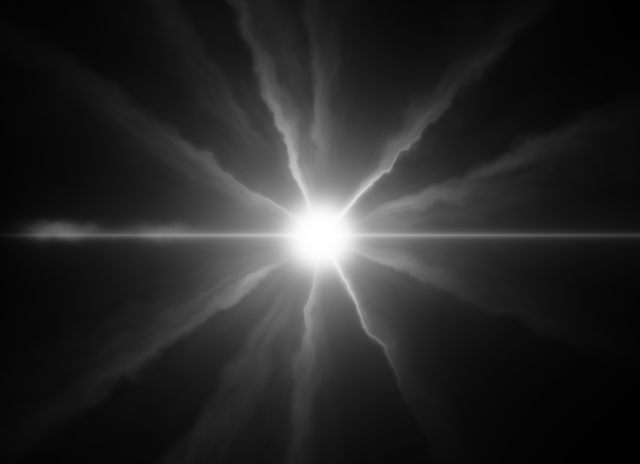
Reproduce this background procedurally as a Shadertoy shader.

```glsl
// A white starburst with smoky, sharp-edged rays and a thin horizontal flare on black.
#define CENTER vec2(0.501, 0.491)
#define CORE_RADIUS 0.052
#define HALO_GAIN 1.9
#define HALO_REACH 0.11
#define EDGE_WOBBLE 0.034
#define EDGE_BLUR 0.012
#define SMOKE_CONTRAST 0.85
#define FLARE_GAIN 0.75
#define EXPOSURE 1.0

const int RAY_COUNT = 11;

// Edge angle in degrees, signed soft width in degrees, gain, reach
const vec4 RAYS[RAY_COUNT] = vec4[](
    vec4(111.0, -9.0, 1.50, 0.21),
    vec4(93.0, -8.0, 0.75, 0.21),
    vec4(45.5, 7.0, 1.15, 0.21),
    vec4(24.0, -13.0, 0.85, 0.24),
    vec4(-23.0, 10.0, 0.95, 0.16),
    vec4(-61.0, 8.0, 0.65, 0.16),
    vec4(-99.0, 7.0, 1.00, 0.18),
    vec4(-144.0, -12.0, 0.70, 0.26),
    vec4(145.0, 10.0, 0.60, 0.25),
    vec4(122.0, 8.0, 0.45, 0.30),
    vec4(-124.0, 18.0, 0.30, 0.34));

// Radius where the ray starts, brightness of its thin filament
const vec2 FILAMENTS[RAY_COUNT] = vec2[](
    vec2(0.02, 0.5), vec2(0.10, 0.0), vec2(0.02, 1.3), vec2(0.06, 0.0),
    vec2(0.04, 0.1), vec2(0.03, 1.3), vec2(0.03, 0.2), vec2(0.05, 0.0),
    vec2(0.05, 0.4), vec2(0.18, 0.0), vec2(0.10, 0.0));

vec2 gradient(vec2 cell) {
    float h = fract(sin(dot(cell, vec2(127.1, 311.7))) * 43758.5);
    return vec2(cos(6.2832 * h), sin(6.2832 * h));
}

float gradientNoise(vec2 p) {
    vec2 i = floor(p), f = fract(p);
    vec2 u = f * f * f * (f * (f * 6.0 - 15.0) + 10.0);
    vec2 e = vec2(1.0, 0.0);
    float low = mix(dot(gradient(i), f), dot(gradient(i + e), f - e), u.x);
    float high = mix(dot(gradient(i + e.yx), f - e.yx),
                     dot(gradient(i + e.xx), f - e.xx), u.x);
    return mix(low, high, u.y);
}

float fbm(vec2 p) {
    float sum = 0.0, amplitude = 0.6;
    for (int i = 0; i < 4; i++) {
        sum += amplitude * gradientNoise(p);
        p = mat2(1.6, 1.2, -1.2, 1.6) * p + 3.7;
        amplitude *= 0.5;
    }
    return sum;
}

// One smoky ray: crisp on one side, fading over an angle on the other
float smokyRay(vec2 p, vec4 ray, vec2 filament, float seed) {
    float angle = radians(ray.x), width = radians(abs(ray.y));
    vec2 dir = vec2(cos(angle), sin(angle));
    vec2 q = vec2(dot(p, dir), sign(ray.y) * (dir.x * p.y - dir.y * p.x));
    float r = length(p);

    float wobble = EDGE_WOBBLE * smoothstep(0.0, 0.25, r);
    q.y += wobble * fbm(q * vec2(11.0, 14.0) + seed);
    float a = atan(q.y, q.x);

    float blur = EDGE_BLUR * (0.4 + 3.0 * r);
    float body = smoothstep(-blur, blur, q.y) * exp(-abs(a) / width);
    body += 0.25 * exp(-a * a / (width * width));
    float smoke = 1.0 + SMOKE_CONTRAST * fbm(vec2(q.x * 6.0, a * 9.0) + seed * 2.3);
    float along = smoothstep(filament.x, filament.x + 0.13, r) * exp(-r / ray.w);

    float thread = exp(-abs(q.y) / 0.004) * smoothstep(0.0, 0.05, q.x);
    return ray.z * body * max(smoke, 0.0) * along
         + filament.y * thread * exp(-r * r / 0.04);
}

// Horizontal line, its wide haze and two small clouds on the left
float flare(vec2 p) {
    float fade = exp(-abs(p.x) / 0.5);
    float light = FLARE_GAIN * fade * exp(-abs(p.y - 0.002) / 0.005);
    light += 0.24 * fade * exp(-abs(p.y) / 0.055);
    vec2 puff = p + 0.02 * fbm(p * 16.0) * vec2(1.0, 0.8);
    for (int i = 0; i < 2; i++) {
        float k = float(i);
        vec2 offset = puff - vec2(-0.56 + 0.22 * k, 0.012 - 0.004 * k);
        offset /= vec2(0.075, 0.017);
        light += (0.36 - 0.12 * k) * exp(-dot(offset, offset));
    }
    return light * smoothstep(-0.74, -0.58, p.x);
}

void mainImage(out vec4 fragColor, in vec2 fragCoord) {
    vec2 p = (fragCoord - CENTER * iResolution.xy) / iResolution.y;
    float r = length(p);

    // Core and halo, the halo a little stronger on the left
    float light = 5.0 * exp(-r * r / (CORE_RADIUS * CORE_RADIUS));
    float leftBias = 1.0 - 0.25 * smoothstep(-0.1, 0.3, p.x);
    light += leftBias * (HALO_GAIN * exp(-r / HALO_REACH) + 0.06 * exp(-r * r / 0.25));

    light += flare(p);
    for (int i = 0; i < RAY_COUNT; i++) {
        light += smokyRay(p, RAYS[i], FILAMENTS[i], 7.3 * float(i));
    }

    fragColor = vec4(vec3(1.0 - exp(-EXPOSURE * light)), 1.0);
}
```
